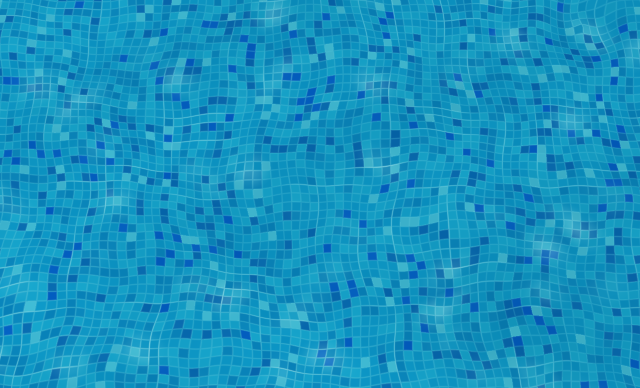
Write a WebGL 1 fragment shader that draws this texture.

```glsl
precision highp float;
// Small blue mosaic tiles of a swimming pool seen through rippling water.

#define TILE_DENSITY vec2(41.0, 41.0)  // tiles per canvas height, near edge
#define FAR_SQUEEZE vec2(7.0, 5.5)     // extra tiles toward the far edge
#define WARP 1.0                       // strength of the water distortion
#define GROUT_HALF 0.055               // half joint width in tiles
#define GROUT_SOFT 0.045               // joint blur in tiles
#define GROUT_STRENGTH 0.56
#define STREAK_STRENGTH 0.38
#define GLINT_STRENGTH 0.55
#define TILE_JITTER 0.035

uniform vec2 u_resolution;

float hash(vec2 p) {
  return fract(sin(dot(p, vec2(127.1, 311.7))) * 43758.5453);
}

// Layered sines bend the joints; a stronger ripple sits in the far corner.
vec2 waterWarp(vec2 p) {
  vec2 w = 0.55 * sin(p.yx * vec2(8.0, 6.0) + p * 4.0 + vec2(0.7, 2.1));
  w += 0.30 * sin(p.yx * vec2(19.0, 15.0) + p * vec2(-9.0, 11.0) + vec2(3.0, 0.4));
  w += 0.11 * sin(p.yx * vec2(37.0, 43.0) + p * vec2(23.0, -17.0));
  vec2 corner = p - vec2(1.5, 0.93);
  float ripple = sin(length(corner) * 38.0) * exp(-dot(corner, corner) * 35.0);
  return WARP * (w + ripple * vec2(0.35, 0.55));
}

// Cellular noise: soft light spots of random strength around scattered points.
float glints(vec2 p) {
  vec2 cell = floor(p);
  float light = 0.0;
  for (int j = -1; j <= 1; j++) {
    for (int i = -1; i <= 1; i++) {
      vec2 id = cell + vec2(float(i), float(j));
      vec2 center = id + vec2(hash(id), hash(id + 17.3));
      float power = smoothstep(0.35, 1.0, hash(id + 41.9));
      light = max(light, power * (1.0 - smoothstep(0.0, 0.5, distance(p, center))));
    }
  }
  return light;
}

vec3 tileColor(vec2 id) {
  vec3 royal = vec3(0.015, 0.37, 0.75);
  vec3 deep = vec3(0.03, 0.41, 0.68);
  vec3 teal = vec3(0.035, 0.51, 0.72);
  vec3 azure = vec3(0.045, 0.575, 0.76);
  vec3 aqua = vec3(0.08, 0.625, 0.78);
  vec3 pale = vec3(0.24, 0.71, 0.81);
  float pick = hash(id + 3.7);
  vec3 color = mix(royal, deep, step(0.035, pick));
  color = mix(color, teal, step(0.105, pick));
  color = mix(color, azure, step(0.29, pick));
  color = mix(color, aqua, step(0.70, pick));
  color = mix(color, pale, step(0.955, pick));
  return color + TILE_JITTER * (hash(id + 71.2) - 0.5) * vec3(0.5, 1.0, 0.7);
}

// A few joints catch light along part of their length.
float streak(float line, float along, float seed) {
  float chosen = smoothstep(0.55, 1.0, hash(vec2(line, seed)));
  return chosen * smoothstep(0.2, 1.0, sin(along * 0.23 + 40.0 * hash(vec2(seed, line))));
}

vec3 poolColor(vec2 p, float aspect) {
  // Perspective grid, bent by the water
  vec2 density = TILE_DENSITY + FAR_SQUEEZE * p.y;
  vec2 grid = vec2(p.x - 0.5 * aspect, p.y) * density + waterWarp(p);
  vec2 id = floor(grid);
  vec2 local = fract(grid);

  // Tiles with broad light and scattered glints
  float glint = glints(p * vec2(6.0, 8.0) + 0.25 * sin(p.yx * 13.0));
  float swell = sin(p.x * 5.0 + 2.0 * sin(p.y * 4.0)) * sin(p.y * 7.0 - p.x * 2.0);
  float shade = smoothstep(0.6, 1.7, p.x + 0.5 * p.y);
  vec3 color = tileColor(id) * (1.0 + 0.025 * swell - 0.045 * shade);
  float sparkle = glint * GLINT_STRENGTH * hash(id + 9.1);
  color = mix(color, vec3(0.48, 0.83, 0.88), sparkle);

  // Pale joints
  vec2 edge = min(local, 1.0 - local);
  vec2 soft = vec2(GROUT_SOFT) + 0.4 * density / u_resolution.y;
  vec2 joint = 1.0 - smoothstep(GROUT_HALF - soft, GROUT_HALF + soft, edge);
  vec2 nearest = floor(grid + 0.5);
  vec2 lit = vec2(streak(nearest.x, grid.y, 5.0), streak(nearest.y, grid.x, 11.0));
  vec2 strength = GROUT_STRENGTH + STREAK_STRENGTH * lit;
  strength += 0.12 * swell + 0.3 * glint - 0.16 * shade;
  joint *= clamp(strength, 0.0, 1.0);
  vec3 grout = mix(vec3(0.30, 0.74, 0.83), vec3(0.62, 0.88, 0.91),
                   clamp(0.6 * max(lit.x * joint.x, lit.y * joint.y) + 0.6 * glint, 0.0, 1.0));
  return mix(color, grout, max(joint.x, joint.y));
}

void main() {
  float aspect = u_resolution.x / u_resolution.y;
  vec3 sum = vec3(0.0);
  // Four samples per pixel smooth the tile edges
  for (int j = 0; j < 2; j++) {
    for (int i = 0; i < 2; i++) {
      vec2 offset = (vec2(float(i), float(j)) - 0.5) * 0.5;
      sum += poolColor((gl_FragCoord.xy + offset) / u_resolution.y, aspect);
    }
  }
  gl_FragColor = vec4(sum * 0.25, 1.0);
}
```
